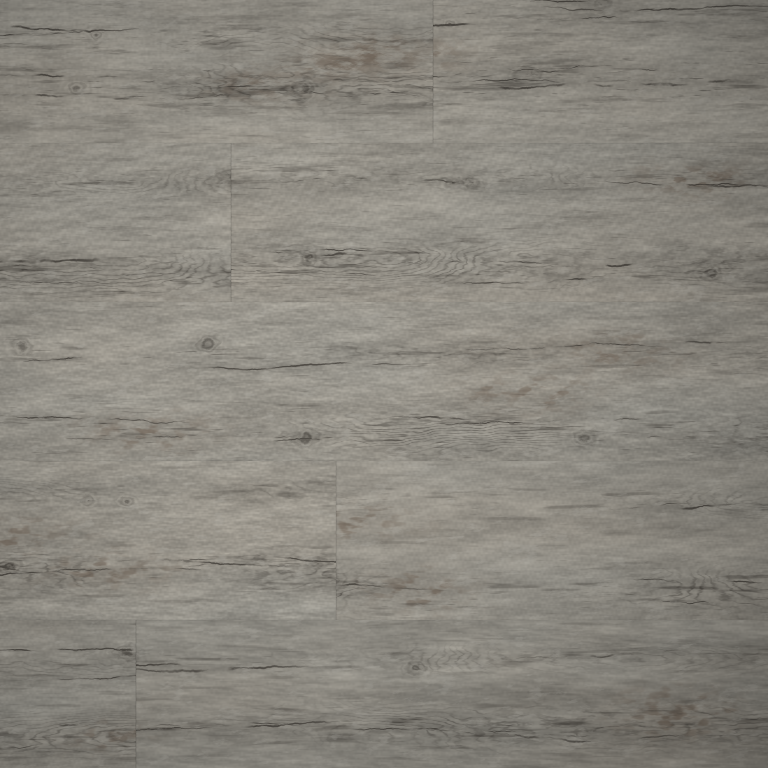
A WebGL 2 fragment shader for this texture:

```glsl
#version 300 es
precision highp float;
// Weathered grey wood planks in five staggered rows, lit softly from the centre.
// Each plank gets its own seed; stretched noise makes the grain, while loops
// scatter cracks, knots and brown stains along two heart bands.
uniform vec2 u_resolution;
out vec4 outColor;

const float ROW_HEIGHT = 0.207;
const float TOP_ROW = 0.186;
const float JOINTS[5] = float[5](0.564, 0.301, -0.05, 0.438, 0.177);
const vec3 WOOD = vec3(0.622, 0.608, 0.574);
const vec3 CRACK = vec3(0.25, 0.235, 0.215);
const vec3 STAIN = vec3(0.42, 0.365, 0.315);
const vec3 PALE = vec3(0.69, 0.68, 0.65);

float hash(vec2 p) {
  return fract(sin(dot(p, vec2(127.1, 311.7))) * 43758.545);
}

float noise(vec2 p) {
  vec2 i = floor(p), f = fract(p);
  f = f * f * (3.0 - 2.0 * f);
  return mix(mix(hash(i), hash(i + vec2(1, 0)), f.x),
             mix(hash(i + vec2(0, 1)), hash(i + vec2(1, 1)), f.x), f.y);
}

float fbm(vec2 p) {
  float sum = 0.0, amp = 0.5;
  for (int i = 0; i < 4; i++) {
    sum += amp * noise(p);
    p = p * 2.03 + 17.3;
    amp *= 0.5;
  }
  return sum / 0.9375;
}

float band(float d, float width) {
  return exp(-d * d / (width * width));
}

// Thin wandering split, tapered at both ends and broken along its length
float crack(vec2 p, vec2 centre, float halfLength, float width, float seed, float px) {
  float t = (p.x - centre.x) / halfLength;
  float taper = max(1.0 - t * t, 0.0);
  float wander = 0.012 * (noise(vec2(p.x * 9.0, seed)) - 0.5)
               + 0.005 * (fbm(vec2(p.x * 70.0, seed)) - 0.5);
  float w = width * taper * (0.1 + 1.2 * noise(vec2(p.x * 70.0, seed + 5.0)));
  float d = abs(p.y - centre.y - wander);
  float line = 1.0 - smoothstep(w * 0.2, w + px, d);
  float breaks = smoothstep(0.36, 0.72, fbm(vec2(p.x * 32.0, seed + 9.0)));
  return (line * breaks + 0.14 * band(d, 0.004)) * sqrt(taper);
}

// Dark core with fading, uneven elliptical rings
float knot(vec2 p, vec2 centre, float size) {
  vec2 d = (p - centre) / vec2(size * 1.6, size);
  float r = length(d) + 1.4 * (fbm(p * vec2(70.0, 100.0)) - 0.5);
  return 0.35 * band(r, 0.5) + 0.4 * (0.5 + 0.5 * sin(r * 9.0)) * band(r, 1.3);
}

// Nested arches: contour lines of a stretched noise field
float arches(vec2 p, float seed) {
  float field = noise(p * vec2(6.0, 20.0) + seed) + 0.16 * fbm(p * vec2(35.0, 110.0) + seed);
  return pow(0.5 + 0.5 * sin(field * 85.0), 3.0);
}

void main() {
  vec2 uv = gl_FragCoord.xy / u_resolution;
  float px = 1.0 / u_resolution.y;

  // Plank layout: rows counted from the top, one joint per row
  float rowPos = (1.0 - uv.y - TOP_ROW) / ROW_HEIGHT + 1.0;
  float row = clamp(floor(rowPos), 0.0, 4.0);
  float joint = JOINTS[int(row)];
  float seed = row * 7.0 + step(joint, uv.x) * 3.0 + 1.0;
  vec2 p = vec2(uv.x, (rowPos - row) * ROW_HEIGHT);

  // Long grain, fine fibres, grit and worn blotches
  vec2 g = p + vec2(0.0, 0.005 * noise(p * vec2(7.0, 18.0) + seed)) + seed * 3.7;
  float tone = 0.15 * (fbm(g * vec2(3.0, 34.0)) - 0.5)
             + 0.17 * (fbm(g * vec2(26.0, 170.0)) - 0.5)
             + 0.07 * (noise(g * vec2(120.0, 420.0)) - 0.5)
             + 0.06 * (noise(g * 330.0 + 9.0) - 0.5)
             + 0.14 * (fbm(g * vec2(14.0, 30.0)) - 0.5)
             + 0.04 * (hash(vec2(seed, 2.0)) - 0.5);
  vec3 color = WOOD * (1.0 + tone);
  float warm = fbm(g * vec2(4.0, 12.0) + 31.0);
  color *= mix(vec3(0.99, 1.0, 1.005), vec3(1.015, 1.0, 0.985), warm);

  // Arched grain, dark streaks and short pores
  float upper = ROW_HEIGHT * mix(0.18, 0.38, hash(vec2(seed, 4.0)));
  float lower = ROW_HEIGHT * mix(0.60, 0.85, hash(vec2(seed, 5.0)));
  float heart = band(p.y - lower, 0.028) + 0.6 * band(p.y - upper, 0.017);
  float patches = smoothstep(0.25, 0.65, noise(vec2(p.x * 5.0, seed * 2.3)));
  float rough = 0.3 + 1.1 * fbm(g * vec2(50.0, 140.0) + 70.0);
  float dark = heart * patches * (0.06 + 0.36 * rough * arches(p, seed));
  float streaks = smoothstep(0.53, 0.78, fbm(g * vec2(13.0, 130.0) + 50.0));
  float pores = smoothstep(0.62, 0.85, fbm(g * vec2(34.0, 260.0) + 90.0));
  dark += streaks * (0.15 + 0.28 * heart) + pores * (0.16 + 0.3 * heart);

  // Brown stains, mottled by short flecks
  float mottle = smoothstep(0.35, 0.65, fbm(g * vec2(60.0, 140.0)));
  for (int i = 0; i < 3; i++) {
    vec2 key = vec2(seed, float(i) + 20.0);
    vec2 centre = vec2(hash(key), mix(lower, 0.03, float(i) * 0.5 * hash(key + 3.0)));
    vec2 d = (p - centre) / vec2(0.07, 0.022);
    float ragged = length(d) + 1.2 * (fbm(p * vec2(18.0, 45.0) + seed) - 0.5);
    color = mix(color, STAIN, band(ragged, 1.0) * (0.1 + 0.5 * mottle));
  }

  // Cracks and knots, alternating between the bands
  for (int i = 0; i < 12; i++) {
    vec2 key = vec2(seed, float(i) + 40.0);
    float y = (i % 3 == 0 ? upper : lower) + 0.036 * (hash(key + 1.0) - 0.5);
    vec2 centre = vec2(hash(key + 2.0), y);
    float halfLength = mix(0.04, 0.2, hash(key + 3.0));
    float width = mix(0.0002, 0.0019, pow(hash(key + 4.0), 2.0));
    dark = max(dark, 0.8 * crack(p, centre, halfLength, width, key.y + seed * 9.0, px));
    if (i < 4) dark += 0.7 * knot(p, vec2(hash(key + 6.0), y), mix(0.005, 0.012, hash(key + 7.0)));
  }
  color = mix(color, CRACK, clamp(dark, 0.0, 0.82));

  // Pale scuffs
  float scuff = smoothstep(0.6, 0.8, fbm(p * vec2(60.0, 150.0) + p.yx * 12.0 + seed));
  color = mix(color, PALE, 0.28 * scuff);

  // Barely visible row seams and fine end joints
  float seam = 1.0 - smoothstep(0.0002, 0.0006 + px, min(p.y, abs(ROW_HEIGHT - p.y)));
  float side = uv.x - joint;
  float worn = noise(vec2(uv.x * 14.0, row));
  color *= 1.0 - 0.06 * worn * seam;
  color *= 1.0 - 0.08 * (1.0 - smoothstep(0.0002, 0.0005 + px, abs(side)));

  // Light falling off toward the corners
  vec2 c = uv - vec2(0.40, 0.50);
  outColor = vec4(color * (1.03 - 0.52 * dot(c, c)), 1.0);
}
```
